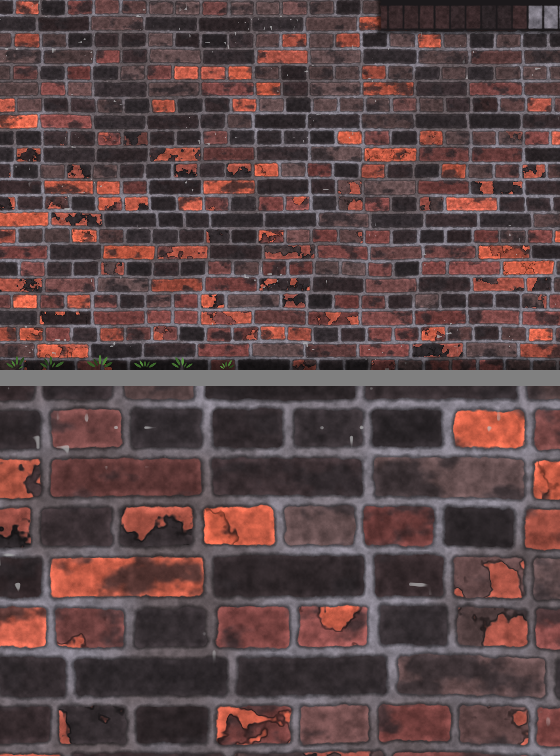
Top: the whole. Bottom: its middle third, enlarged.
Give the GLSL for this texture, as a WebGL 2 fragment shader.

```glsl
#version 300 es
precision highp float;
// Weathered English-bond brick wall with a soldier-course ledge and weeds at its foot.
uniform vec2 u_resolution;
out vec4 fragColor;

#define ROWS 22.65        // courses over the canvas height
#define STRETCHER 3.28    // long brick pitch, in course heights
#define JOINT 0.095       // half width of the mortar joint
#define ROUGHNESS 0.11    // raggedness of brick edges
#define ORANGE_SHARE 0.11
#define SOOT_SHARE 0.47
#define LEDGE vec2(23.3, 1.86)  // left end and underside of the ledge
#define CLUMPS 6

const vec3 SOOT = vec3(0.17, 0.15, 0.16);
const vec3 BROWN = vec3(0.33, 0.26, 0.26);
const vec3 MAROON = vec3(0.46, 0.26, 0.25);
const vec3 ORANGE = vec3(0.82, 0.38, 0.28);
const vec3 MORTAR = vec3(0.53, 0.51, 0.55);
const vec3 OLD_MORTAR = vec3(0.38, 0.34, 0.35);
const vec3 LEAF = vec3(0.25, 0.42, 0.18);

float hash(vec2 p) {
  vec3 v = fract(p.xyx * 0.1031);
  v += dot(v, v.yzx + 33.33);
  return fract((v.x + v.y) * v.z);
}

float noise(vec2 p) {
  vec2 i = floor(p), f = fract(p);
  f = f * f * (3.0 - 2.0 * f);
  return mix(mix(hash(i), hash(i + vec2(1, 0)), f.x),
             mix(hash(i + vec2(0, 1)), hash(i + vec2(1, 1)), f.x), f.y);
}

float fbm(vec2 p) {
  float sum = 0.0, gain = 0.5;
  for (int i = 0; i < 4; i++) {
    sum += gain * noise(p);
    p = p * 2.07 + 17.3;
    gain *= 0.5;
  }
  return sum / 0.9375;
}

float roundBox(vec2 p, vec2 halfSize, float radius) {
  vec2 d = abs(p) - halfSize + radius;
  return length(max(d, 0.0)) + min(max(d.x, d.y), 0.0) - radius;
}

// Signed distance to the brick at p; centre receives its middle.
float brick(vec2 p, out vec2 centre) {
  float row = floor(p.y);
  bool headers = mod(row, 2.0) < 0.5;
  float shift = (hash(vec2(row, 7.0)) - 0.5) * 0.3 + (headers ? 0.72 : 0.2);
  float x = p.x / STRETCHER + shift;
  float split = hash(vec2(floor(x), row + 40.0)) < (headers ? 0.93 : 0.1) ? 2.0 : 1.0;
  float cell = floor(x * split) + 0.5;
  centre = vec2((cell / split - shift) * STRETCHER, row + 0.5);
  vec2 size = vec2(0.5 * STRETCHER / split, 0.5) - JOINT;
  size -= 0.035 * vec2(hash(centre), hash(centre + 9.0));
  return roundBox(p - centre, size, 0.09);
}

// Fired colour, soot, grain and flaking of one brick face.
vec3 brickColour(vec2 p, vec2 centre) {
  float pick = hash(centre + 3.1), depth = centre.y / ROWS;
  float warmth = noise(centre * vec2(0.16, 0.33) + 5.0) - 0.5;
  float soot = hash(centre + 21.7) + 0.7 * (noise(centre * vec2(0.1, 0.4)) - 0.5);
  vec3 col = mix(BROWN, MAROON, smoothstep(0.25, 0.75, pick + 0.3 * (depth - 0.5)));
  if (soot < SOOT_SHARE) col = mix(SOOT, col, 0.18 * pick);
  if (pick + 0.6 * warmth > 1.0 - ORANGE_SHARE) col = mix(MAROON, ORANGE, 0.4 + 0.6 * hash(centre + 8.0));
  col *= 0.82 + 0.36 * hash(centre + 13.0);

  float stain = fbm(p * vec2(1.3, 1.8) + 31.0);
  col = mix(col, SOOT, 0.75 * smoothstep(0.5, 0.72, stain));
  float flake = fbm(p * 1.6 + centre * 3.0);
  float peeling = step(0.84 - 0.1 * depth + 0.25 * warmth, hash(centre + 55.0)) * smoothstep(0.25, 0.5, depth);
  col *= 1.0 - 0.4 * peeling * (1.0 - smoothstep(0.0, 0.05, abs(flake - 0.48)));
  col = mix(col, mix(MAROON, ORANGE, 0.75 * pick + 0.2), peeling * smoothstep(0.48, 0.53, flake));
  return col * (0.68 + 0.64 * fbm(p * 6.0));
}

void main() {
  vec2 p = vec2(gl_FragCoord.x, u_resolution.y - gl_FragCoord.y) / u_resolution.y * ROWS;
  float aa = ROWS / u_resolution.y;
  vec2 q = p + vec2(0.0, 0.05) + 0.14 * (vec2(noise(p * 0.35), noise(p * 0.3 + 60.0)) - 0.5);

  // Mortar and bricks
  vec2 centre;
  float d = brick(q, centre) + ROUGHNESS * (fbm(q * 4.0) - 0.5);
  float age = smoothstep(0.25, 0.75, fbm(p * 0.4 + 80.0) + 0.25 * (0.4 - p.y / ROWS));
  vec3 mortar = mix(MORTAR, OLD_MORTAR, age) * (0.75 + 0.5 * fbm(p * 7.0));
  mortar *= mix(0.55, 1.0, smoothstep(0.0, 0.09, d));
  vec3 face = brickColour(q, centre) * (1.0 + 0.18 * smoothstep(-0.14, -0.03, d));
  vec3 col = mix(face, mortar, smoothstep(-aa, aa, d));
  col = mix(col, vec3(0.72), 0.7 * smoothstep(0.88, 0.95, noise(p * 5.0)) * smoothstep(0.72, 0.85, noise(p * 0.7)));

  // Projecting ledge of upright bricks, with its shadow
  float ledge = max(LEDGE.x - p.x, p.y - LEDGE.y) + 0.06 * (noise(p * 3.0) - 0.5);
  col *= mix(0.4, 1.0, smoothstep(0.0, 0.4, ledge));
  float upright = floor(p.x / 0.95);
  vec2 local = vec2((fract(p.x / 0.95) - 0.5) * 0.95, p.y - 1.05);
  float soldier = roundBox(local, vec2(0.42, 0.7), 0.06) + 0.06 * (fbm(p * 4.0) - 0.5);
  vec3 block = mix(SOOT, MAROON, 0.4 * hash(vec2(upright, 2.0))) * (0.6 + 0.6 * fbm(p * 5.0));
  if (upright > 33.5) block = MORTAR * (0.6 + 0.6 * fbm(p * 3.0));
  vec3 ledgeCol = mix(block, SOOT * 0.65, smoothstep(-aa, aa, soldier));
  col = mix(ledgeCol, col, smoothstep(-aa, aa, ledge));

  // Damp foot of the wall and weeds
  col *= mix(1.0, 0.5, smoothstep(ROWS - 0.9, ROWS, p.y + 0.4 * noise(p * 2.0)));
  for (int i = 0; i < CLUMPS * 5; i++) {
    float clump = floor(float(i) / 5.0), leaf = mod(float(i), 5.0);
    vec2 root = vec2(0.5 + 2.5 * clump + hash(vec2(clump, 4.0)), ROWS);
    float angle = (leaf - 2.0) * 0.5, size = 0.3 + 0.35 * hash(vec2(leaf, clump));
    vec2 v = mat2(cos(angle), sin(angle), -sin(angle), cos(angle)) * (root - p);
    float blade = length((v - vec2(0.0, size)) / vec2(0.3, 1.0)) - 0.45 * size;
    col = mix(col, LEAF * (0.6 + 0.8 * hash(vec2(i, 11))), 1.0 - smoothstep(-aa, aa, blade));
  }
  fragColor = vec4(col, 1.0);
}
```
